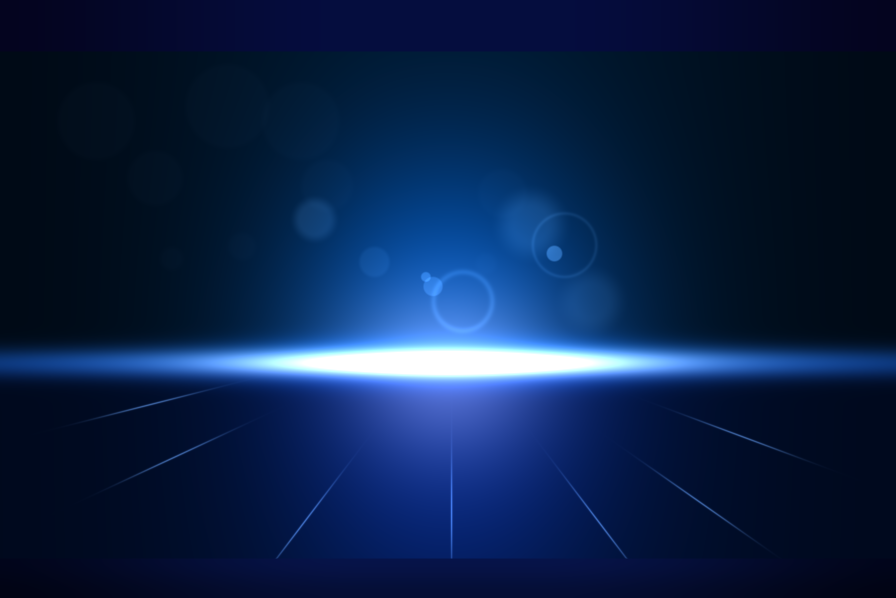
Write a Shadertoy shader that draws this background.

```glsl
// A blue light flare on a dark horizon: stacked Gaussian glows form the dome,
// its reflection and the white streak; faint lens discs float above it, and
// thin rays fan out below from a vanishing point. Units: canvas heights.

const vec2 FLARE = vec2(0.0, 0.393);
const vec2 VANISH = vec2(0.006, 0.451);
const vec3 LENS_TINT = vec3(0.30, 0.42, 0.55);

// Elliptical Gaussian falloff
float glow(vec2 p, vec2 size) {
    vec2 q = p / size;
    return exp(-dot(q, q));
}

float disc(vec2 p, vec2 center, float radius, float soft) {
    return 1.0 - smoothstep(radius - soft, radius + soft, length(p - center));
}

float ring(vec2 p, vec2 center, float radius, float width) {
    float d = (length(p - center) - radius) / width;
    return exp(-d * d);
}

// Sine-free hash giving two values in 0..1
vec2 hash2(float n) {
    vec3 q = fract(vec3(n) * vec3(0.1031, 0.1030, 0.0973));
    q += dot(q, q.yzx + 33.33);
    return fract((q.xx + q.yz) * q.zy);
}

// Dark room, tinted differently above and below the horizon
vec3 backdrop(vec2 p, float above) {
    float side = smoothstep(0.08, 0.78, abs(p.x));
    vec3 upper = mix(vec3(0.0, 0.085, 0.165), vec3(0.0, 0.038, 0.085), side);
    vec3 lower = mix(vec3(0.0, 0.060, 0.190), vec3(0.0, 0.035, 0.115), side);
    return mix(lower, upper, above);
}

// Broad dome of light and its reflection
vec3 domeLight(vec2 d, float above) {
    vec3 dome = vec3(0.02, 0.30, 0.66) * glow(d, vec2(0.26, 0.33))
              + vec3(0.36, 0.20, 0.12) * glow(d, vec2(0.17, 0.12));
    vec3 mirrored = vec3(0.03, 0.12, 0.40) * glow(d, vec2(0.27, 0.40))
                  + vec3(0.32, 0.27, 0.24) * glow(d, vec2(0.16, 0.15));
    return mix(mirrored, dome, above);
}

// Bright horizontal streak with a blue halo
vec3 streak(vec2 d) {
    float thickness = mix(0.024, 0.036, glow(d * vec2(1.0, 0.0), vec2(0.4)));
    vec3 halo = vec3(0.06, 0.30, 0.68) * glow(d, vec2(0.95, thickness));
    vec3 middle = vec3(0.30, 0.32, 0.30) * glow(d, vec2(0.44, 0.020));
    vec3 core = vec3(1.5, 1.25, 0.8) * glow(d, vec2(0.27, 0.018));
    return halo + middle + core;
}

// Lens reflections: a few main discs and rings, plus a faint scatter
float lensDiscs(vec2 p) {
    float sum = 0.20 * disc(p, vec2(-0.223, 0.633), 0.033, 0.010);
    sum += 0.22 * disc(p, vec2(0.139, 0.625), 0.048, 0.022);
    sum += 0.14 * disc(p, vec2(0.240, 0.496), 0.045, 0.020);
    sum += 0.10 * disc(p, vec2(-0.123, 0.562), 0.025, 0.004);
    sum += 0.50 * disc(p, vec2(0.178, 0.576), 0.013, 0.002);
    sum += 0.35 * disc(p, vec2(-0.037, 0.537), 0.008, 0.002);
    sum += 0.26 * disc(p, vec2(-0.025, 0.521), 0.016, 0.002);
    sum += 0.20 * ring(p, vec2(0.025, 0.496), 0.049, 0.005);
    sum += 0.14 * ring(p, vec2(0.195, 0.590), 0.053, 0.003);
    for (int i = 0; i < 9; i++) {
        vec2 h = hash2(float(i) + 3.0);
        vec2 center = vec2(mix(-0.6, 0.6, h.x), mix(0.55, 0.85, h.y));
        sum += 0.025 * disc(p, center, mix(0.015, 0.075, h.y), 0.006);
    }
    return sum;
}

// Fan of thin rays on the floor, each brightest part way along
float floorRays(vec2 p, float pixel) {
    vec2 q = p - VANISH;
    float width = max(0.0016, 0.6 * pixel);
    float sum = 0.0;
    for (int i = -3; i <= 3; i++) {
        float k = abs(float(i));
        float spread = i > 0 ? 0.76 * exp2(0.91 * (k - 1.0)) : -0.76 * pow(k, 1.5);
        vec2 dir = normalize(vec2(spread, -1.0));
        float along = dot(q, dir);
        float across = (q.x * dir.y - q.y * dir.x) / width;
        float fade = (along - min(0.31 + 0.1 * k, 0.52)) / 0.085;
        sum += exp(-across * across - fade * fade);
    }
    return sum;
}

void mainImage(out vec4 fragColor, in vec2 fragCoord) {
    float pixel = 1.0 / iResolution.y;
    vec2 p = (fragCoord - vec2(0.5 * iResolution.x, 0.0)) * pixel;
    vec2 d = p - FLARE;
    float above = smoothstep(-0.025, 0.025, d.y);

    vec3 color = backdrop(p, above) + domeLight(d, above);
    color += LENS_TINT * lensDiscs(p) * above;
    color += vec3(0.22, 0.32, 0.45) * floorRays(p, pixel);
    color += streak(d);

    // Flat indigo bands along the top and bottom
    float side = smoothstep(0.15, 0.78, abs(p.x));
    vec3 topBand = mix(vec3(0.020, 0.050, 0.245), vec3(0.015, 0.015, 0.120), side);
    vec3 bottomBand = mix(vec3(0.025, 0.075, 0.285), vec3(0.005, 0.020, 0.105), side);
    bottomBand *= mix(0.72, 1.0, smoothstep(0.0, 0.066, p.y));
    color = mix(color, topBand, smoothstep(-pixel, pixel, p.y - 0.914));
    color = mix(color, bottomBand, smoothstep(-pixel, pixel, 0.066 - p.y));

    fragColor = vec4(clamp(color, 0.0, 1.0), 1.0);
}
```
